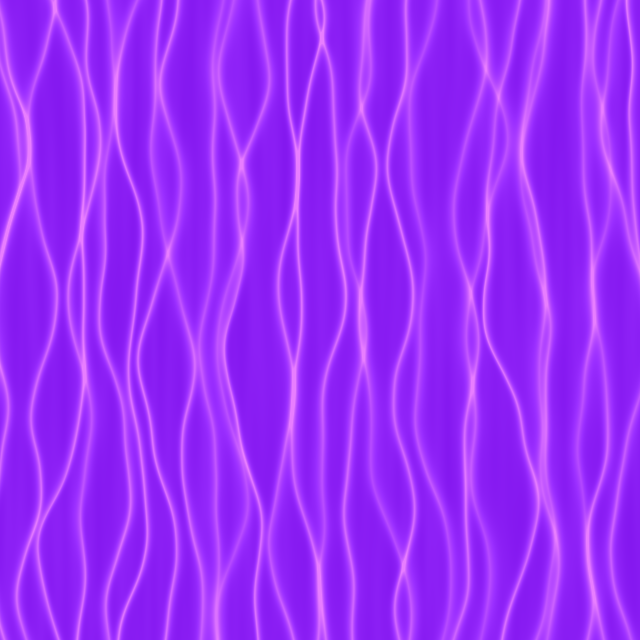
Reproduce this background procedurally as a Shadertoy shader.

```glsl
// Glowing pink strands that wander and cross vertically over deep violet.

float hash(vec2 p) {
    return fract(sin(dot(p, vec2(127.1, 311.7))) * 43758.545);
}

// Dot product of a random unit gradient at a lattice corner with the offset.
float corner(vec2 cell, vec2 offset) {
    float angle = 6.2832 * hash(cell);
    return dot(vec2(cos(angle), sin(angle)), offset);
}

float gradientNoise(vec2 p) {
    vec2 i = floor(p), f = fract(p);
    vec2 u = f * f * f * (f * (f * 6.0 - 15.0) + 10.0);
    vec2 e = vec2(0.0, 1.0);
    return mix(mix(corner(i, f), corner(i + e.yx, f - e.yx), u.x),
               mix(corner(i + e.xy, f - e.xy), corner(i + e.yy, f - e.yy), u.x), u.y);
}

// Sideways position of a strand at height y, in strand spacings.
float strandPath(float id, float y) {
    float lane = id + 0.5 + 0.7 * (hash(vec2(id, 3.0)) - 0.5);
    float bend = 2.3 * gradientNoise(vec2(id * 17.37, y * 3.2 + 5.0));
    float ripple = 0.4 * gradientNoise(vec2(id * 9.71 + 40.0, y * 7.5));
    return lane + bend + ripple;
}

// Bright core with a lopsided glow, varying from soft to crisp along its length.
float strandLight(float id, vec2 p, float spacing, float pixel) {
    float d = p.x - strandPath(id, p.y) * spacing;
    float vary = gradientNoise(vec2(id * 5.13 + 90.0, p.y * 2.2));
    float crisp = smoothstep(-0.45, 0.45, vary + 0.5 * (hash(vec2(id, 8.0)) - 0.5));
    float side = 0.45 * gradientNoise(vec2(id * 3.37 + 60.0, p.y * 3.0));
    float width = mix(0.0068, 0.0028, crisp) * (1.0 + 2.0 * side * sign(d));
    float core = max(0.0012, 0.5 * pixel);
    float soft = sqrt(d * d + core * core) - core;
    return mix(0.5, 0.95, crisp) * exp(-soft / width);
}

void mainImage(out vec4 fragColor, in vec2 fragCoord) {
    vec2 p = fragCoord / iResolution.y;
    float spacing = 1.0 / 26.0;
    float nearest = floor(p.x / spacing);

    // Sum the light of nearby strands.
    float light = 0.0;
    for (int k = -4; k <= 4; k++) {
        light += strandLight(nearest + float(k), p, spacing, 1.0 / iResolution.y);
    }

    // Faint upright streaks in the backdrop.
    light += 0.1 * gradientNoise(vec2(p.x * 55.0, p.y * 3.0));
    light = clamp(light, -0.05, 1.1);

    vec3 color = vec3(0.535, 0.11, 0.95) + light * vec3(0.34, 0.35, 0.25);
    fragColor = vec4(min(color, 1.0), 1.0);
}
```
